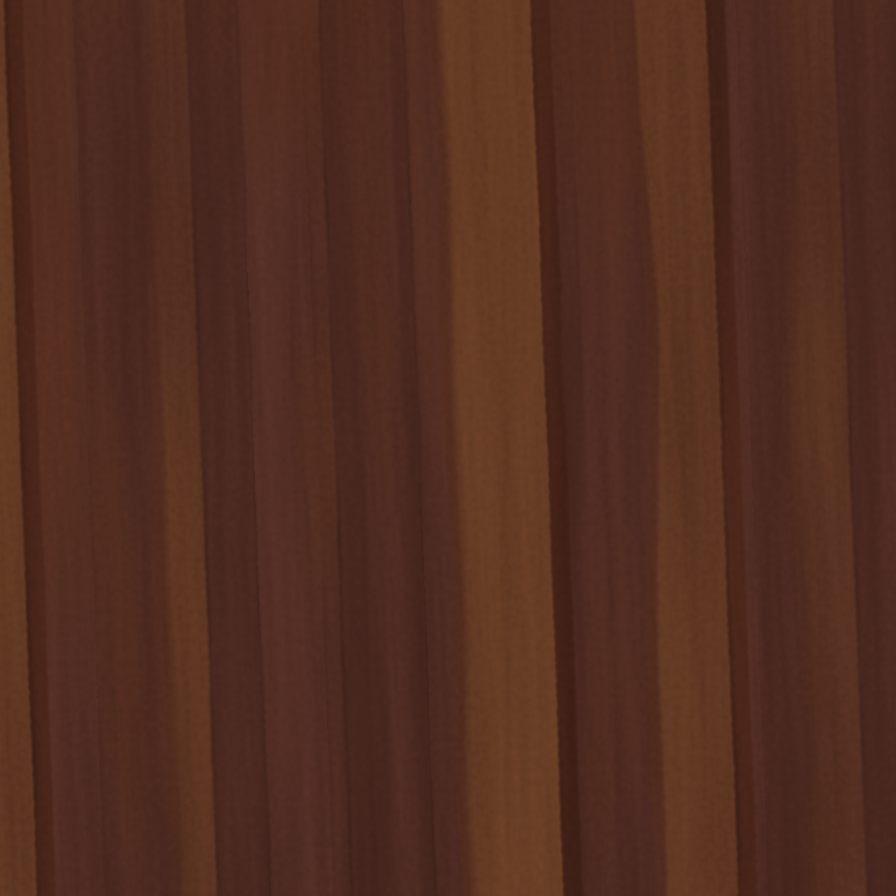
A WebGL 1 fragment shader for this texture:

```glsl
precision highp float;
// Dark stained timber boards, almost upright, with warm sapwood strips in maroon heartwood.
// Jittered cells across the boards place strips, grooves and seams;
// stretched gradient noise adds tonal drift, fibres and broken, rough edges.

uniform vec2 u_resolution;

const vec3 HEART_DARK  = vec3(0.255, 0.132, 0.105);
const vec3 HEART_LIGHT = vec3(0.364, 0.208, 0.166);
const vec3 RED_BROWN   = vec3(0.320, 0.170, 0.108);
const vec3 SAP_BROWN   = vec3(0.330, 0.186, 0.118);
const vec3 SAP_AMBER   = vec3(0.418, 0.248, 0.148);
const vec3 GROOVE      = vec3(0.272, 0.134, 0.090);
const vec3 SHADE       = vec3(0.256, 0.134, 0.110);

const float TILT         = 0.037;  // sideways lean over the full height
const float CELL         = 0.185;  // spacing of the strips
const float CELL_START   = 0.08;   // position of the first seam
const float EDGE         = 0.0026; // half width of a crisp edge
const float ROUGHNESS    = 0.0018; // jagged wander of the edges
const float GROOVE_WIDTH = 0.021;
const float LINE_WIDTH   = 0.0045;
const float LINE_DEPTH   = 0.15;
const float FIBRE        = 0.04;
const float MOTTLE       = 0.052;

vec2 gradientAt(vec2 cell) {
  float h = fract(sin(dot(cell, vec2(127.1, 311.7))) * 43758.545);
  return vec2(cos(6.2832 * h), sin(6.2832 * h));
}

// Gradient noise, roughly -0.7 to 0.7
float noise(vec2 p) {
  vec2 i = floor(p);
  vec2 f = p - i;
  vec2 w = f * f * f * (f * (f * 6.0 - 15.0) + 10.0);
  float a = dot(gradientAt(i), f);
  float b = dot(gradientAt(i + vec2(1.0, 0.0)), f - vec2(1.0, 0.0));
  float c = dot(gradientAt(i + vec2(0.0, 1.0)), f - vec2(0.0, 1.0));
  float d = dot(gradientAt(i + 1.0), f - 1.0);
  return mix(mix(a, b, w.x), mix(c, d, w.x), w.y);
}

// Evenly spread value per cell
float spread(float index, float start, float stride) {
  return fract(start + index * stride);
}

float stripStrength(float index) {
  return spread(index, 0.5, 0.73);
}

float grooveAmount(float strength) {
  return smoothstep(0.5, 0.68, strength);
}

float crisp(float distance) {
  return smoothstep(-EDGE, EDGE, distance);
}

void main() {
  vec2 p = gl_FragCoord.xy / u_resolution;
  float across = p.x - TILT * (1.0 - p.y);
  vec2 board = vec2(across, p.y);

  // Rough edges: a slow wander plus small jags
  float rough = ROUGHNESS * (noise(vec2(across * 9.0, p.y * 5.0))
              + 0.7 * noise(vec2(across * 30.0, p.y * 130.0)));
  float x = across + rough - CELL_START;
  float index = floor(x / CELL);
  float local = x - index * CELL;

  // Strip character in this cell
  float size = spread(index, 0.3, 0.8);
  float strength = stripStrength(index);
  float shift = spread(index, 0.7, 0.4);
  float halfWidth = 0.5 * CELL * mix(0.2, 0.62, size * size);
  float center = CELL * (0.35 + 0.3 * shift);
  float rightEdge = center + halfWidth;
  float wander = noise(vec2(index * 7.3 + 0.4, p.y * 2.2));
  float leftEdge = center - halfWidth * (1.0 - (1.3 - strength) * wander);

  // Heartwood: streaks, broad drift and a tone per board
  float streak = noise(board * vec2(26.0, 1.3) + 3.7);
  float drift = noise(board * vec2(4.0, 1.8) + 11.2);
  float fineStreak = noise(board * vec2(75.0, 3.0) + 5.1);
  float boardTone = spread(index + step(center, local) * 0.5, 0.2, 0.76) - 0.5;
  float tone = 0.48 + 0.26 * boardTone + 0.34 * streak + 0.22 * drift
             + 0.24 * fineStreak + 0.16 * (p.y - 0.5);
  vec3 color = mix(HEART_DARK, HEART_LIGHT, clamp(tone, 0.0, 1.0));
  float browning = smoothstep(-0.05, 0.6, drift + 0.6 * (p.y - 0.5) + 0.4 * streak);
  color = mix(color, RED_BROWN * (0.9 + 0.2 * tone), 0.7 * browning);

  // Soft shade where a strip has no groove beside it
  float hasGroove = grooveAmount(strength);
  float pastStrip = local - rightEdge;
  float shade = crisp(pastStrip) * (1.0 - smoothstep(0.015, 0.06, pastStrip));
  color = mix(color, SHADE, shade * (1.0 - hasGroove) * (0.4 + 0.6 * streak));

  // Weak strips fade in and out along their length
  float breaks = noise(vec2(index * 3.1 + 0.6, p.y * 2.8 + 8.0));
  float fade = clamp(0.5 + 1.6 * (strength - 0.46) + 1.2 * (1.0 - strength) * breaks, 0.0, 1.0);

  // Red-brown fringe along the left side of each strip
  float fringe = smoothstep(-0.016, -0.010, local - leftEdge) * (1.0 - step(rightEdge, local));
  color = mix(color, RED_BROWN, 0.6 * fringe * fade);

  // Sapwood: left side feathered by varying amounts, crisp right side
  float feather = mix(0.012, 0.0028, shift);
  float strip = smoothstep(leftEdge - feather, leftEdge + feather, local)
              * (1.0 - crisp(pastStrip));
  float warmth = clamp(0.2 + 0.62 * strength + 0.4 * streak + 0.25 * drift
               + 0.25 * fineStreak, 0.0, 1.0);
  color = mix(color, mix(SAP_BROWN, SAP_AMBER, warmth), strip * fade);

  // Groove along the right side of the stronger strips
  float groove = crisp(pastStrip) * (1.0 - crisp(pastStrip - GROOVE_WIDTH));
  color = mix(color, GROOVE * (1.0 + 0.25 * streak), 0.85 * groove * hasGroove);

  // Broken dark lines beside strips and at seams that no groove replaces
  float toSeam = CELL - local;
  float seamOwner = index - step(local, 0.5 * CELL);
  float hasSeam = 1.0 - grooveAmount(stripStrength(seamOwner));
  float seam = hasSeam * (1.0 - smoothstep(0.0, LINE_WIDTH, min(local, toSeam)));
  float lip = 1.0 - smoothstep(0.0, LINE_WIDTH, abs(pastStrip - 0.002));
  float broken = clamp(0.55 + 1.2 * noise(vec2(index * 5.7 + 0.3, p.y * 7.0)), 0.0, 1.0);
  color *= 1.0 - LINE_DEPTH * broken * max(seam, 0.7 * lip);
  float seamShade = hasSeam * (1.0 - smoothstep(0.012, 0.022, toSeam));
  color = mix(color, SHADE, 0.4 * seamShade);

  // Fine fibres and faint mottling
  float fibre = noise(board * vec2(170.0, 9.0));
  float mottle = noise(p * 120.0 + 0.37) + 0.7 * noise(p * vec2(213.0, 187.0));
  color *= 1.0 + FIBRE * fibre + MOTTLE * mottle;

  gl_FragColor = vec4(color, 1.0);
}
```
